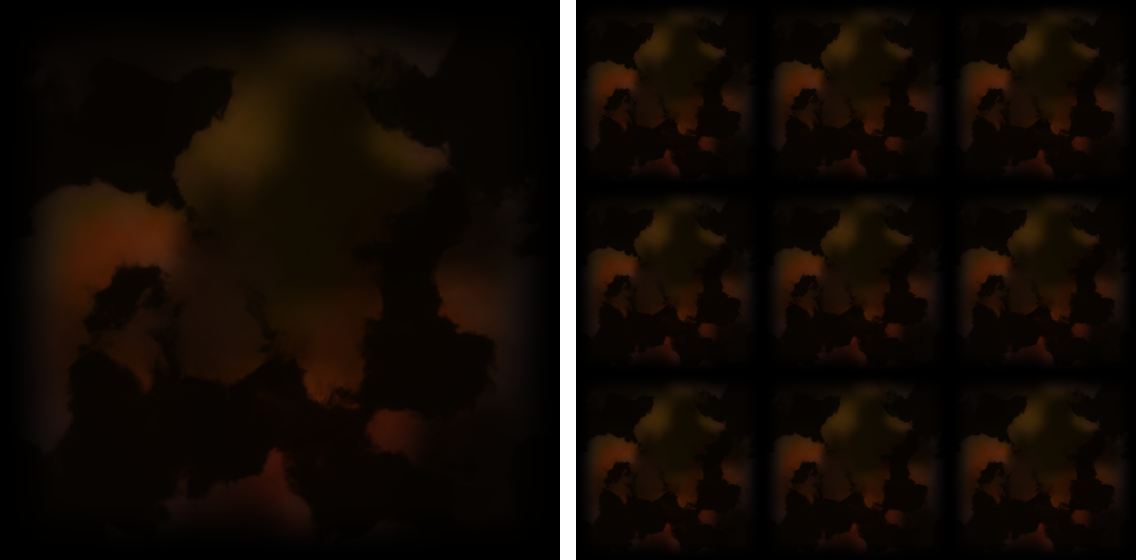
Left, the tile; right, the same tile 3 across and 3 down.
Reproduce this texture procedurally as a WebGL 1 fragment shader.

```glsl
precision highp float;

uniform vec2 u_resolution;

const vec3 OLIVE = vec3(0.27, 0.18, 0.02);
const vec3 EMBER = vec3(0.37, 0.14, 0.025);
const vec3 CRIMSON = vec3(0.36, 0.09, 0.045);
const vec3 ROSE = vec3(0.34, 0.18, 0.10);
const vec3 DUSK = vec3(0.17, 0.13, 0.15);
const vec3 SOOT = vec3(0.022, 0.011, 0.001);

float hash(vec2 cell, float seed) {
  return fract(sin(dot(cell, vec2(127.1, 311.7)) + seed * 74.7) * 43758.5453);
}

// Value noise that wraps after a whole number of cells
float noise(vec2 uv, float period, float seed) {
  vec2 p = uv * period;
  vec2 cell = floor(p);
  vec2 f = p - cell;
  f = f * f * f * (f * (f * 6.0 - 15.0) + 10.0);
  vec2 a = mod(cell, period);
  vec2 b = mod(cell + 1.0, period);
  float low = mix(hash(a, seed), hash(vec2(b.x, a.y), seed), f.x);
  float high = mix(hash(vec2(a.x, b.y), seed), hash(b, seed), f.x);
  return mix(low, high, f.y);
}

float fbm(vec2 uv, float period, float seed) {
  float sum = 0.0;
  float weight = 0.5;
  for (int i = 0; i < 6; i++) {
    sum += weight * noise(uv, period, seed);
    uv += vec2(0.137, 0.291);
    period *= 2.0;
    seed += 1.0;
    weight *= 0.5;
  }
  return sum / 0.984;
}

vec2 warp(vec2 uv, float period, float amount, float seed) {
  vec2 shift = vec2(fbm(uv, period, seed), fbm(uv, period, seed + 9.0));
  return uv + amount * (shift - 0.5);
}

// Black border, so opposite edges meet
float borderFade(vec2 uv) {
  vec2 rim = smoothstep(0.0, 0.11, min(uv, 1.0 - uv));
  return rim.x * rim.y;
}

// Blurred light, strongest near the middle
float glow(vec2 uv, float radius) {
  float soft = noise(warp(uv, 3.0, 0.12, 21.0), 5.0, 4.0);
  float hollows = mix(0.22, 1.0, smoothstep(0.15, 0.65, soft));
  return hollows * exp(-4.0 * radius * radius);
}

// Ragged dark clouds that thicken away from the middle
float veil(vec2 uv, float radius) {
  float density = fbm(warp(uv, 6.0, 0.14, 40.0), 4.0, 13.0);
  density += 0.38 * (radius - 0.29);
  float crisp = smoothstep(0.49, 0.545, density);
  float haze = smoothstep(0.38, 0.60, density);
  return mix(haze, crisp, 0.65);
}

vec3 gasColor(vec2 uv, float radius) {
  float drift = noise(uv, 4.0, 61.0) - 0.5;
  float height = uv.y + 0.45 * drift;
  vec3 color = mix(EMBER, OLIVE, smoothstep(0.45, 0.72, height));
  color = mix(CRIMSON, color, smoothstep(0.14, 0.38, height));
  float pale = smoothstep(0.48, 0.78, fbm(uv, 5.0, 80.0));
  color = mix(color, ROSE, 0.8 * pale);
  return mix(color, DUSK, smoothstep(0.30, 0.56, radius + 0.12 * drift));
}

void main() {
  vec2 uv = gl_FragCoord.xy / u_resolution;
  float radius = length(uv - vec2(0.48, 0.5));

  // Lit gas behind the clouds
  float wisps = 0.78 + 0.44 * fbm(warp(uv, 8.0, 0.08, 95.0), 9.0, 30.0);
  vec3 gas = gasColor(uv, radius) * glow(uv, radius) * wisps;

  // Clouds keep a faint trace of the light
  vec3 color = SOOT + gas * mix(1.0, 0.07, veil(uv, radius));
  gl_FragColor = vec4(color * borderFade(uv), 1.0);
}
```
